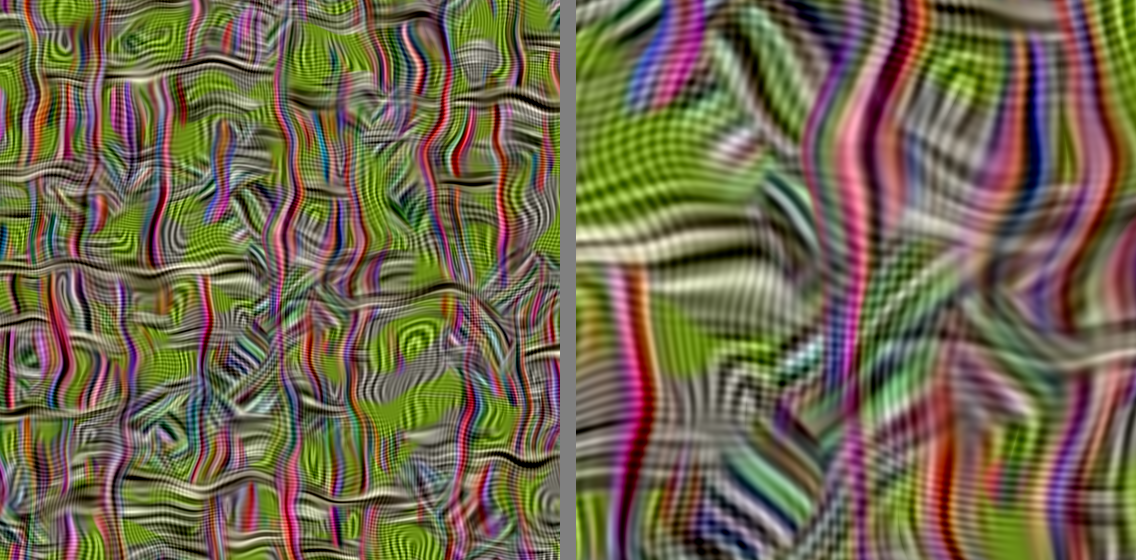
Left: the whole. Right: its middle third, enlarged.
Write a three.js fragment shader that draws this pattern.

```glsl
varying vec2 vUv;

#define TAU 6.2831853
#define COARSE_WARP 0.030
#define FINE_WARP 0.012
#define WALL_PERIOD 0.017
#define CONTOUR_PERIOD 0.0125
#define WEAVE_PERIOD 0.0068
#define UPRIGHT_REACH 0.017
#define LEVEL_REACH 0.021
#define GRAIN_DENSITY 105.0
#define HUE_DENSITY 62.0
#define CONTRAST 0.62

const vec3 GREEN = vec3(0.42, 0.56, 0.08);
const vec3 GREY = vec3(0.44, 0.43, 0.39);
const vec3 SLATE = vec3(0.41, 0.43, 0.41);
const vec3 BROWN = vec3(0.42, 0.38, 0.31);
const vec3 PLUM = vec3(0.45, 0.25, 0.33);

float hash(vec2 p) {
  return fract(sin(dot(p, vec2(127.1, 311.7))) * 43758.545);
}

float corner(vec2 cell, vec2 offset) {
  float angle = TAU * hash(cell);
  return dot(vec2(cos(angle), sin(angle)), offset);
}

// Gradient noise, roughly -1 to 1
float noise(vec2 p) {
  vec2 i = floor(p), f = fract(p);
  vec2 u = f * f * f * (f * (f * 6.0 - 15.0) + 10.0);
  vec2 e = vec2(1.0, 0.0);
  float low = mix(corner(i, f), corner(i + e.xy, f - e.xy), u.x);
  float high = mix(corner(i + e.yx, f - e.yx), corner(i + e.xx, f - e.xx), u.x);
  return 1.5 * mix(low, high, u.y);
}

vec2 noise2(vec2 p) {
  return vec2(noise(p), noise(p + vec2(31.7, 12.3)));
}

// Independent noise per channel, for coloured strokes
vec3 noise3(vec2 p) {
  return vec3(noise(p), noise(p + vec2(17.3, 5.1)), noise(p + vec2(41.9, 23.7)));
}

float bell(float x) {
  return exp(-x * x);
}

// Alternating random splits: wall masks (x upright, y level), their lines, gaps to the cell sides
void splitCells(vec2 p, vec2 reach, out vec2 wall, out vec2 line, out vec2 gap) {
  vec2 lo = vec2(-0.08), hi = vec2(1.08);
  vec2 wobble = 2.2 * vec2(noise(p * vec2(12.0, 6.0)), noise(p * vec2(6.0, 12.0) + 5.0));
  float id = 1.0;
  wall = vec2(0.0);
  line = vec2(0.0);
  for (int i = 0; i < 7; i++) {
    float spread = i < 2 ? 0.05 : 0.32;
    vec2 cut = mix(lo, hi, 0.5 + spread * (hash(vec2(id, 3.0)) - 0.5));
    if (i > 4 && hash(vec2(id, 8.0)) < 0.3) continue;
    vec2 ends = smoothstep(0.0, 0.022, min(p - lo, hi - p));
    vec2 d = p - cut;
    vec2 mask = vec2(bell(d.x / reach.x), bell(d.y / reach.y)) * ends.yx;
    bool upright = i == 0 || i == 2 || i == 4 || i == 6;
    mask *= upright ? vec2(1.0, 0.0) : vec2(0.0, 1.0);
    wall = max(wall, mask);
    line += mask * cos(TAU * d / WALL_PERIOD + wobble);
    bool below = upright ? d.x < 0.0 : d.y < 0.0;
    if (upright) {
      if (below) hi.x = cut.x; else lo.x = cut.x;
    } else {
      if (below) hi.y = cut.y; else lo.y = cut.y;
    }
    id = id * 2.0 + (below ? 0.0 : 1.0);
  }
  gap = min(p - lo, hi - p);
}

void main() {
  vec2 p = vUv + COARSE_WARP * noise2(vUv * 4.5) + FINE_WARP * noise2(vUv * 13.0 + 7.0);
  float swell = 1.0 + 0.5 * noise(p * 9.0 + 50.0);
  vec2 wall, line, gap;
  splitCells(p, swell * vec2(UPRIGHT_REACH, LEVEL_REACH), wall, line, gap);

  // Where each kind of stroke dominates
  float diagonal = smoothstep(0.02, 0.34, noise(vUv * 5.2 + 9.0));
  float streak = smoothstep(0.2, 0.5, noise(p * vec2(19.0, 8.0) + 3.0));
  float ledge = smoothstep(0.14, 0.42, noise(p * vec2(8.0, 17.0) + 60.0));
  wall *= 1.0 - 0.45 * diagonal;
  float level = max(wall.y, 0.85 * ledge);
  float upright = max(wall.x, 0.85 * streak * (1.0 - wall.y));

  // Field of green patches, with contours nested inside each cell
  float patchy = smoothstep(0.05, 0.4, noise(p * 11.0 + 71.0));
  vec3 color = mix(GREEN, GREY, patchy);
  float k = 0.02;
  float h = max(k - abs(gap.x - gap.y), 0.0) / k;
  float nested = min(gap.x, gap.y) - 0.25 * h * h * k;
  float contour = cos(TAU * nested / CONTOUR_PERIOD + 3.0 * noise(p * 20.0));
  color += 0.24 * contour * smoothstep(-0.35, 0.45, noise(p * 17.0 + 20.0));

  // Slanted strokes, rising or falling by region
  vec2 slant = vec2(p.x + p.y, p.x - p.y) * 0.707;
  float falling = smoothstep(-0.12, 0.12, noise(vUv * 9.0 + 44.0));
  vec2 across = vec2(GRAIN_DENSITY, 11.0);
  float slantGrain = mix(noise(slant * across), noise(slant.yx * across + 8.0), falling);
  vec3 slantHue = mix(noise3(slant * vec2(50.0, 9.0)), noise3(slant.yx * vec2(50.0, 9.0)), falling);
  vec3 slanted = SLATE + CONTRAST * slantGrain + 0.22 * slantHue;
  color = mix(color, slanted, 0.85 * diagonal);

  // Level strokes: grey and brown
  float levelGrain = noise(p * vec2(10.0, GRAIN_DENSITY));
  vec3 levelColor = mix(GREY, BROWN, wall.y) + CONTRAST * levelGrain - 0.24 * line.y;
  color = mix(color, levelColor, 0.92 * level);

  // Upright strokes: red, purple and blue
  vec3 hues = noise3(p * vec2(HUE_DENSITY, 6.0) + 90.0);
  float uprightGrain = noise(p * vec2(GRAIN_DENSITY, 9.0) + 33.0);
  vec3 colored = PLUM + hues * vec3(0.55, 0.30, 0.52) + 0.36 * uprightGrain - 0.20 * line.x;
  color = mix(color, colored, 0.92 * upright);

  // Fine crosshatch over everything
  vec2 weave = cos(TAU * p / WEAVE_PERIOD) * smoothstep(-0.4, 0.5, noise2(p * 14.0 + 80.0));
  color += 0.085 * (weave.x + weave.y);
  gl_FragColor = vec4(clamp(color, 0.0, 1.0), 1.0);
}
```
